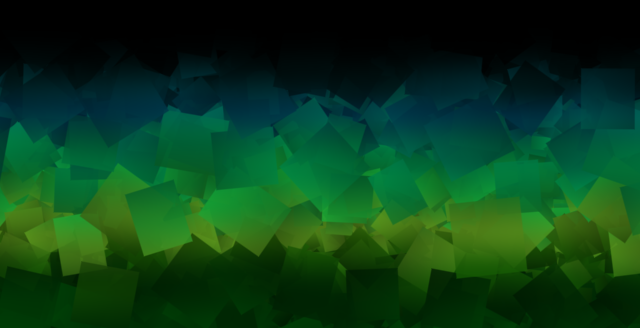
This background is drawn by a WebGL 2 fragment shader. Its source:

```glsl
#version 300 es
precision highp float;

uniform vec2 u_resolution;
out vec4 fragColor;

#define LAYERS 6
#define COARSE_CELLS 4.6
#define CELL_STEP 1.3
#define COVERAGE 0.78
#define JITTER 0.7
#define OPACITY 0.84
#define HEIGHT_SHIFT 0.17
#define FACET_SHADE 0.30
#define BAND_HEIGHT 0.65

const int LAST_STOP = 10;
// Colours from the floor to the dark top, evenly spaced
const vec3 STOPS[11] = vec3[11](
    vec3(0.00, 0.20, 0.02), vec3(0.00, 0.14, 0.01), vec3(0.06, 0.27, 0.01),
    vec3(0.25, 0.45, 0.09), vec3(0.06, 0.49, 0.16), vec3(0.00, 0.43, 0.22),
    vec3(0.00, 0.30, 0.22), vec3(0.00, 0.16, 0.18), vec3(0.00, 0.06, 0.06),
    vec3(0.00, 0.01, 0.01), vec3(0.00));

vec3 hash3(vec3 p) {
    p = fract(p * vec3(0.1031, 0.1030, 0.0973));
    p += dot(p, p.yxz + 33.33);
    return fract((p.xxy + p.yxx) * p.zyx);
}

vec3 heightColor(float height) {
    float t = clamp(height, 0.0, 1.0) * float(LAST_STOP);
    int i = min(int(t), LAST_STOP - 1);
    return mix(STOPS[i], STOPS[i + 1], smoothstep(0.0, 1.0, t - float(i)));
}

mat2 rotation(float angle) {
    float c = cos(angle), s = sin(angle);
    return mat2(c, s, -s, c);
}

float boxDistance(vec2 p, vec2 halfSize) {
    vec2 d = abs(p) - halfSize;
    return length(max(d, 0.0)) + min(max(d.x, d.y), 0.0);
}

// Blends one tilted, softly shaded square over the colour below
vec3 addShard(vec3 below, vec2 p, vec2 cell, float cells, float layer) {
    vec3 place = hash3(vec3(cell + 17.0, layer * 7.0 + 3.0));
    vec3 look = hash3(vec3(cell + 71.0, layer * 5.0 + 41.0));
    if (look.z > COVERAGE) return below;

    vec2 center = (cell + 0.5 + JITTER * (place.xy - 0.5)) / cells;
    vec2 halfSize = mix(vec2(0.34), vec2(0.54, 0.50), vec2(look.x, place.x)) / cells;
    vec2 local = rotation(place.z * 6.2832) * (p - center);
    float pixel = 1.0 / u_resolution.y;
    float mask = 1.0 - smoothstep(-pixel, pixel, boxDistance(local, halfSize));

    // Each shard shows the gradient from a slightly shifted height
    float height = mix(center.y, p.y, 0.65) + HEIGHT_SHIFT * (look.y - 0.5);
    float facet = 0.84 + 0.28 * look.x + FACET_SHADE * local.x / halfSize.x * 0.6;
    return mix(below, heightColor(height) * facet, mask * OPACITY);
}

void main() {
    vec2 p = gl_FragCoord.xy / u_resolution.y;
    vec3 color = heightColor(p.y);

    // Fine shards lie below the coarse ones
    for (int layer = LAYERS - 1; layer >= 0; layer--) {
        float cells = COARSE_CELLS * pow(CELL_STEP, float(layer));
        vec2 home = floor(p * cells);
        for (int y = -1; y <= 1; y++) {
            for (int x = -1; x <= 1; x++) {
                color = addShard(color, p, home + vec2(x, y), cells, float(layer));
            }
        }
    }

    // Blue horizontal glow, warm lower glow and fade to black
    float band = exp(-pow((p.y - BAND_HEIGHT) / 0.06, 2.0));
    float warmth = exp(-pow((p.y - 0.29) / 0.07, 2.0));
    color += band * vec3(0.0, 0.01, 0.06);
    color += warmth * vec3(0.05, 0.03, 0.0);
    color *= 1.0 - smoothstep(0.72, 0.94, p.y);
    fragColor = vec4(color, 1.0);
}
```
